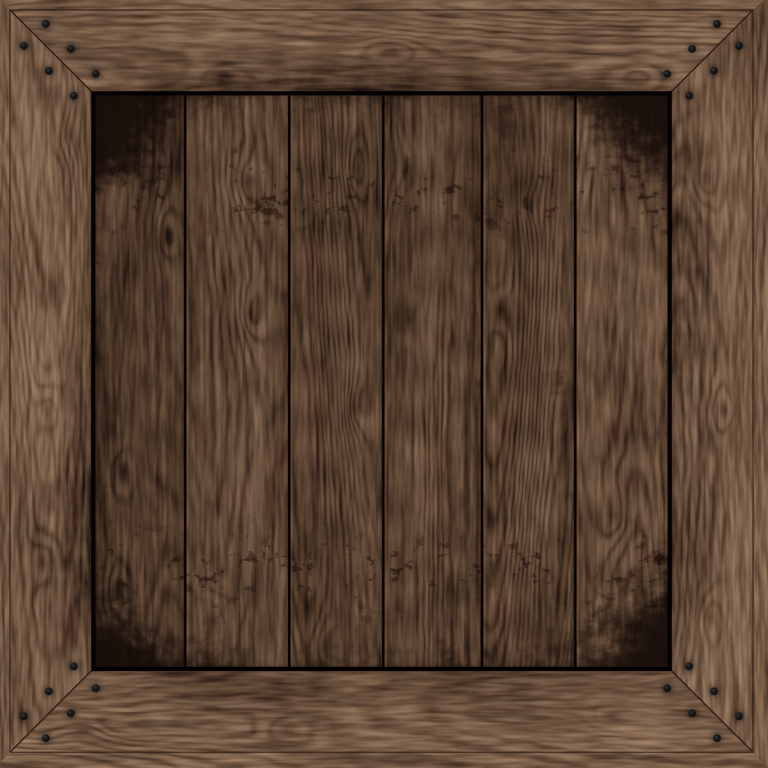
A WebGL 2 fragment shader for this texture:

```glsl
#version 300 es
precision highp float;
uniform vec2 u_resolution;
out vec4 outColor;
#define FRAME_LO vec2(0.0130, 0.0205)
#define FRAME_HI vec2(0.9805, 0.9870)
#define FRAME_WIDTH 0.1085
#define NAIL_STEP 0.0325
#define NAIL_SPREAD 0.0143
#define NAIL_RADIUS 0.0050
#define FRAME_TONE 0.80
#define RING_DENSITY 17.0
#define RING_DEPTH 0.12
#define FIBRE_DEPTH 0.29
#define SOOT_COLOR vec3(0.080, 0.045, 0.033)
#define PALE_COLOR vec3(0.550, 0.437, 0.345)
const float SEAMS[7] = float[](0.1215, 0.241, 0.3765, 0.499, 0.6275, 0.749, 0.872);
const float PLANK_TONES[6] = float[](0.47, 0.59, 0.54, 0.52, 0.53, 0.65);

vec2 hash2(vec2 p) {
  return fract(sin(vec2(dot(p, vec2(127.1, 311.7)), dot(p, vec2(269.5, 183.3)))) * 43758.5);
}
float slope(vec2 cell, vec2 offset) { return dot(hash2(cell) * 2.0 - 1.0, offset); }
float gradientNoise(vec2 p) {
  vec2 i = floor(p), f = p - i, e = vec2(1, 0);
  vec2 u = f * f * f * (f * (f * 6.0 - 15.0) + 10.0);
  float low = mix(slope(i, f), slope(i + e, f - e), u.x);
  float high = mix(slope(i + e.yx, f - e.yx), slope(i + 1.0, f - 1.0), u.x);
  return mix(low, high, u.y);
}
float fbm(vec2 p) {
  float sum = 0.0, amp = 1.0;
  for (int i = 0; i < 4; i++, amp *= 0.58, p = p * 2.03 + 17.3) sum += amp * gradientNoise(p);
  return sum;
}
float stroke(float dist, float halfWidth) {
  return 1.0 - smoothstep(-0.8, 0.8, (dist - halfWidth) * u_resolution.y);
}

// Tone offset of a board: q.x runs across from its centre, q.y along it
float woodGrain(vec2 q, float seed) {
  vec2 s = q + vec2(seed * 3.7, seed * 1.9);
  float field = RING_DENSITY * gradientNoise(s * vec2(10.0, 1.1)) + 34.0 * q.x;
  field += 0.6 * gradientNoise(s * vec2(34.0, 9.0)) + 0.25 * gradientNoise(s * vec2(90.0, 40.0));
  float knotShade = 0.0;
  for (int i = -1; i <= 1; i++) {
    float cell = floor(q.y / 0.3) + float(i);
    vec2 h = hash2(vec2(cell, seed));
    vec2 r = (q - vec2((h.x - 0.5) * 0.075, (cell + h.y) * 0.3)) * vec2(1.0, 0.5);
    field += 1.8 * exp(-dot(r, r) * 3000.0);
    knotShade += exp(-dot(r, r) * 26000.0);
  }
  float rings = 0.75 - 2.0 * pow(0.5 + 0.5 * sin(6.2832 * field), 2.0);
  rings *= 1.0 - smoothstep(0.35, 0.8, fwidth(field));
  float ringMask = 0.25 + 0.75 * smoothstep(-0.3, 0.2, gradientNoise(s * vec2(12.0, 2.0) + 5.0));
  float fibre = gradientNoise(s * vec2(140.0, 6.0)) + gradientNoise(s * vec2(235.0, 28.0));
  float cracks = smoothstep(0.2, 0.5, gradientNoise(s * vec2(180.0, 9.0) + 3.0));
  float blotch = fbm(s * vec2(15.0, 2.6) + 9.0);
  return RING_DEPTH * rings * ringMask + FIBRE_DEPTH * fibre - 0.17 * cracks + 0.22 * blotch - 0.22 * knotShade;
}

void main() {
  vec2 p = gl_FragCoord.xy / u_resolution;
  vec2 border = min(p - FRAME_LO, FRAME_HI - p);
  vec2 side = sign(0.5 * (FRAME_LO + FRAME_HI) - p);
  float edge = min(border.x, border.y), fromSeam = 1.0;
  bool inside = edge > FRAME_WIDTH, rail = border.y < border.x;
  // Choose the board: frame rail or plank
  int plank = 0;
  for (int i = 0; i < 6; i++) {
    float x = p.x - SEAMS[i];
    if (x > 0.0) plank = i;
    if (i > 0 && abs(x) < abs(fromSeam)) fromSeam = x;
  }
  float along = rail ? p.x : p.y;
  vec2 board = vec2(edge - 0.5 * FRAME_WIDTH, along);
  if (inside) board = vec2(p.x - 0.5 * (SEAMS[plank] + SEAMS[plank + 1]), p.y);
  float seed = inside ? float(plank) + 2.0 : rail ? 13.0 + side.y : 18.0 + side.x;
  float tone = (inside ? PLANK_TONES[plank] : FRAME_TONE) + woodGrain(board, seed);
  float stain = fbm(p * 13.0 + 31.0), speckle = fbm(p * vec2(65.0, 75.0));
  if (inside) {
    // Soot in the corners, along the ends and in two bands of flecks
    vec2 inset = border - FRAME_WIDTH;
    vec2 reach = inset / vec2(0.10, side.x * side.y < 0.0 ? 0.13 : 0.10);
    float soot = (side.y < 0.0 ? 0.9 : 0.72) * exp(-dot(reach * reach, vec2(1.0)));
    soot += 0.4 * exp(-inset.y * 18.0) + 0.3 * exp(-inset.x * 38.0);
    soot = smoothstep(0.2, 1.0, soot + 0.5 * stain + 0.25 * speckle);
    vec2 bands = (vec2(p.y) - vec2(0.745, 0.26)) / 0.045;
    float flecks = dot(exp(-bands * bands), vec2(1.0)) * smoothstep(0.28, 0.6, speckle + 0.8 * stain);
    tone *= (1.0 - 0.92 * soot) * (1.0 - 0.55 * flecks);
    // Seams with a worn bright lip
    tone *= 1.0 - 0.25 * exp(-abs(fromSeam) * 160.0);
    tone += 0.2 * stroke(abs(fromSeam - 0.0034), 0.0009);
    tone = mix(tone, -0.1, stroke(abs(fromSeam), 0.0016));
  } else {
    // Grime toward the opening, gathered on one stretch of each rail
    float middle = rail ? 0.42 : side.x > 0.0 ? 0.28 : 0.65;
    float stretch = 0.3 + 0.7 * exp(-pow((along - middle) / 0.22, 2.0));
    float grime = smoothstep(0.02, FRAME_WIDTH, edge) * smoothstep(0.08, 0.2, max(border.x, border.y));
    tone -= grime * stretch * (rail && side.y > 0.0 ? 0.6 : 1.0) * (0.34 + 0.4 * stain);
    tone = mix(tone, 0.08, 0.85 * stroke(abs(border.x - border.y) * 0.707, 0.0009) * step(0.0, edge));
  }
  // Outer groove and dark rim of the opening
  tone = mix(tone, 0.12, 0.75 * stroke(abs(edge), 0.0008));
  tone *= 1.0 - 0.35 * exp(-abs(edge - FRAME_WIDTH) * 170.0);
  tone = clamp(mix(tone, -0.15, stroke(abs(edge - FRAME_WIDTH), 0.0027)), -0.15, 1.2);
  vec3 color = mix(SOOT_COLOR, PALE_COLOR, tone);
  color -= vec3(0.0, 0.04, 0.07) * max(tone * (1.0 - tone), 0.0);
  // Three pairs of nails beside each mitre
  for (int i = 0; i < 6; i++) {
    float spread = i % 2 == 0 ? NAIL_SPREAD : -NAIL_SPREAD;
    vec2 fromNail = border - NAIL_STEP * float(i / 2 + 1) - vec2(spread, -spread);
    float dist = length(fromNail);
    float glint = exp(-3.2 * length(fromNail * side / NAIL_RADIUS - vec2(-0.25, 0.3)));
    color *= 1.0 - 0.45 * exp(-dist * dist * 16000.0);
    color = mix(color, vec3(0.07, 0.07, 0.075) + 0.2 * glint, stroke(dist, NAIL_RADIUS));
  }
  outColor = vec4(max(color, 0.0), 1.0);
}
```
